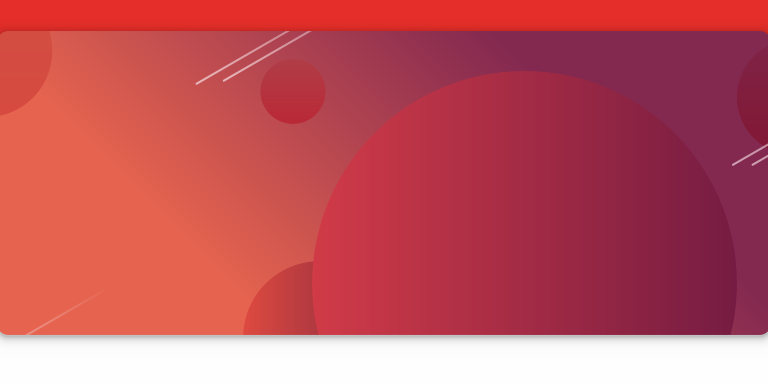
Write a Shadertoy shader that draws this background.

```glsl
// A wide rounded banner with a diagonal orange-to-plum gradient, under a red bar
// and over a white page. Gradient discs and slanted fading streaks decorate it,
// all drawn with distance functions in units of the canvas height.

float cover(float dist) {
    float pixel = 1.0 / iResolution.y;
    return 1.0 - smoothstep(-0.6 * pixel, 0.6 * pixel, dist);
}

float roundedBox(vec2 p, vec2 halfSize, float radius) {
    vec2 q = abs(p) - halfSize + radius;
    return length(max(q, 0.0)) + min(max(q.x, q.y), 0.0) - radius;
}

// Disc shaded linearly along an axis, from one side to the other
void addDisc(inout vec3 color, vec2 p, vec2 center, float radius, vec2 axis, vec3 from, vec3 to) {
    vec2 local = (p - center) / radius;
    vec3 shade = mix(from, to, clamp(0.5 + 0.5 * dot(local, axis), 0.0, 1.0));
    color = mix(color, shade, cover(length(local) * radius - radius));
}

// Streak rising at 30 degrees that fades along its length
void addStreak(inout vec3 color, vec2 p, vec2 start, float len, float alpha, float endAlpha) {
    vec2 direction = vec2(0.866, 0.5);
    float along = clamp(dot(p - start, direction), 0.0, len);
    float dist = length(p - start - direction * along) - 0.0027;
    color = mix(color, vec3(0.96, 0.87, 0.89), cover(dist) * mix(alpha, endAlpha, along / len));
}

vec3 bannerColor(vec2 p) {
    const vec2 RIGHT = vec2(1.0, 0.0);
    const vec2 DOWN = vec2(0.0, -1.0);

    // Diagonal backdrop
    float t = clamp((p.x + p.y - 0.85) / 1.35, 0.0, 1.0);
    vec3 color = mix(vec3(0.90, 0.39, 0.31), vec3(0.515, 0.16, 0.315), t);

    // Small discs, then the large one over them
    addDisc(color, p, vec2(-0.036, 0.867), 0.172, DOWN, vec3(0.82, 0.31, 0.26), vec3(0.84, 0.29, 0.25));
    addDisc(color, p, vec2(0.763, 0.762), 0.0846, DOWN, vec3(0.69, 0.24, 0.28), vec3(0.73, 0.16, 0.21));
    addDisc(color, p, vec2(2.07, 0.747), 0.151, DOWN, vec3(0.50, 0.14, 0.28), vec3(0.51, 0.09, 0.20));
    addDisc(color, p, vec2(0.833, 0.12), 0.20, RIGHT, vec3(0.87, 0.29, 0.25), vec3(0.50, 0.15, 0.25));
    addDisc(color, p, vec2(1.366, 0.262), 0.553, RIGHT, vec3(0.82, 0.23, 0.28), vec3(0.46, 0.11, 0.26));

    // Paired streaks at the top and right, a faint one at the lower left
    for (int i = 0; i < 2; i++) {
        float k = float(i);
        addStreak(color, p, vec2(0.512 + 0.071 * k, 0.782 + 0.008 * k), 0.36, 0.72, 0.35);
        addStreak(color, p, vec2(1.909 + 0.051 * k, 0.571), 0.36, 0.65, 0.35);
    }
    addStreak(color, p, vec2(0.06, 0.122), 0.26, 0.38, 0.0);
    return color;
}

void mainImage(out vec4 fragColor, in vec2 fragCoord) {
    vec2 p = fragCoord / iResolution.y;
    vec2 center = vec2(1.0, 0.5235);
    vec2 halfSize = vec2(1.008, 0.3957);

    // White page and red bar
    vec3 color = mix(vec3(0.995), vec3(0.90, 0.18, 0.16), cover(0.85 - p.y));

    // Soft shadow falling slightly below the banner
    float shadowDist = roundedBox(p - center + vec2(0.0, 0.005), halfSize, 0.03);
    color *= 1.0 - 0.24 * exp(-max(shadowDist, 0.0) / 0.010);

    float banner = cover(roundedBox(p - center, halfSize, 0.03));
    fragColor = vec4(mix(color, bannerColor(p), banner), 1.0);
}
```
